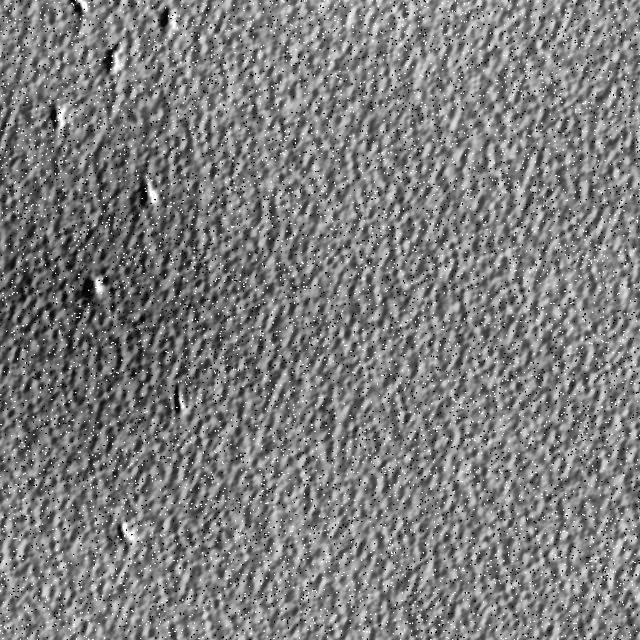
Give the GLSL for this texture, as a three.js fragment shader.

```glsl
varying vec2 vUv;

const float BASE_GREY = 0.53;
const float GRAIN_CONTRAST = 0.58;
const float GRAIN_LIMIT = 0.36;
const vec2 GRAIN_FREQUENCY = vec2(118.0, 84.0);  // across and along the grain
const float GRAIN_ANGLE = -0.38;
const float CROSS_ANGLE = 0.12;
const float RELIEF_OFFSET = 0.36;                // in grain cells
const float GRIT_FREQUENCY = 300.0;
const float GRIT_CONTRAST = 0.10;

const vec2 SHADOW_CENTER = vec2(0.11, 0.52);
const vec2 SHADOW_RADIUS = vec2(0.34, 0.26);
const float SHADOW_DEPTH = 0.20;
const vec2 GLOW_CENTER = vec2(0.66, 1.02);
const vec2 GLOW_RADIUS = vec2(0.28, 0.10);
const float GLOW_HEIGHT = 0.08;
const float MOTTLE_CONTRAST = 0.13;

const int SCAR_COUNT = 8;
const float SCAR_CONTRAST = 1.4;

const float SPECK_GRID = 220.0;
const float SPECK_CHANCE = 0.20;
const float SPECK_RADIUS = 0.0012;
const float SPECK_SOFTNESS = 0.0005;

float hash(vec2 p) {
  vec3 q = fract(p.xyx * 0.1031);
  q += dot(q, q.yzx + 33.33);
  return fract((q.x + q.y) * q.z);
}

float valueNoise(vec2 p) {
  vec2 cell = floor(p);
  vec2 f = fract(p);
  f = f * f * (3.0 - 2.0 * f);
  float low = mix(hash(cell), hash(cell + vec2(1.0, 0.0)), f.x);
  float high = mix(hash(cell + vec2(0.0, 1.0)), hash(cell + vec2(1.0, 1.0)), f.x);
  return mix(low, high, f.y);
}

mat2 rotation(float angle) {
  float c = cos(angle);
  float s = sin(angle);
  return mat2(c, -s, s, c);
}

float softSpot(vec2 p, vec2 center, vec2 radius) {
  vec2 d = (p - center) / radius;
  return exp(-dot(d, d));
}

// Side-lit relief: height difference across the grain
float relief(vec2 p, float angle, float scale) {
  vec2 q = rotation(angle) * p * GRAIN_FREQUENCY * scale;
  q = (rotation(angle) * p) * GRAIN_FREQUENCY * scale + 300.0 * scale;
  vec2 offset = vec2(RELIEF_OFFSET, 0.0);
  return valueNoise(q + offset) - valueNoise(q - offset);
}

// Layered grain with its extremes rounded off
float grain(vec2 p) {
  float sum = relief(p, GRAIN_ANGLE, 1.0);
  sum += 0.65 * relief(p, CROSS_ANGLE, 0.8);
  sum += 0.5 * relief(p, GRAIN_ANGLE - 0.3, 1.6);
  float grit = valueNoise(rotation(0.6) * p * GRIT_FREQUENCY + 500.0) - 0.5;
  float tone = GRAIN_CONTRAST * sum + GRIT_CONTRAST * grit;
  return tone * inversesqrt(1.0 + tone * tone / (GRAIN_LIMIT * GRAIN_LIMIT));
}

// Broad light and dark areas
float shading(vec2 p) {
  vec2 drift = vec2(valueNoise(p * 6.0 + 11.0), valueNoise(p * 6.0 + 47.0)) - 0.5;
  float shadow = softSpot(p + 0.14 * drift, SHADOW_CENTER, SHADOW_RADIUS);
  float glow = softSpot(p + 0.06 * drift, GLOW_CENTER, GLOW_RADIUS);
  float mottle = 0.35 * valueNoise(p * 9.0 + 71.0) + 0.3 * valueNoise(p * 24.0 + 5.0)
               + 0.35 * valueNoise(rotation(-0.4) * p * 55.0 + 90.0) - 0.5;
  return GLOW_HEIGHT * glow - SHADOW_DEPTH * shadow + MOTTLE_CONTRAST * mottle;
}

// Sparse raised scars, dark on the left and bright on the right
float scars(vec2 p) {
  float sum = 0.0;
  p.x += 0.012 * (valueNoise(p * 45.0 + 19.0) - 0.5);
  for (int i = 0; i < SCAR_COUNT; i++) {
    float n = float(i);
    float t = (n + 0.5) / float(SCAR_COUNT);
    vec2 center = vec2(0.08 + 0.22 * fract(n * 0.618 + 0.2), 1.0 - 0.95 * t * t);
    float roundness = hash(vec2(n, 7.0));
    vec2 size = mix(vec2(0.005, 0.028), vec2(0.010, 0.016), roundness);
    vec2 d = rotation(0.7 * (hash(vec2(n, 3.0)) - 0.5)) * (p - center) / size;
    sum += d.x * exp(-dot(d, d));
  }
  return sum;
}

// Fine black and white specks: x is the tone, y the coverage
vec2 specks(vec2 p) {
  vec2 home = floor(p * SPECK_GRID);
  vec2 result = vec2(0.0);
  for (int y = -1; y <= 1; y++) {
    for (int x = -1; x <= 1; x++) {
      vec2 cell = home + vec2(float(x), float(y));
      vec2 jitter = vec2(hash(cell + 13.0), hash(cell + 59.0));
      float dist = length(p - (cell + jitter) / SPECK_GRID);
      float cover = 1.0 - smoothstep(SPECK_RADIUS - SPECK_SOFTNESS,
                                     SPECK_RADIUS + SPECK_SOFTNESS, dist);
      cover *= step(hash(cell + 101.0), SPECK_CHANCE);
      if (cover > result.y) result = vec2(step(0.5, hash(cell + 157.0)), cover);
    }
  }
  return result;
}

void main() {
  float grey = BASE_GREY + shading(vUv) + grain(vUv) + SCAR_CONTRAST * scars(vUv);
  vec2 speck = specks(vUv);
  gl_FragColor = vec4(vec3(mix(clamp(grey, 0.03, 1.0), speck.x, speck.y)), 1.0);
}
```
